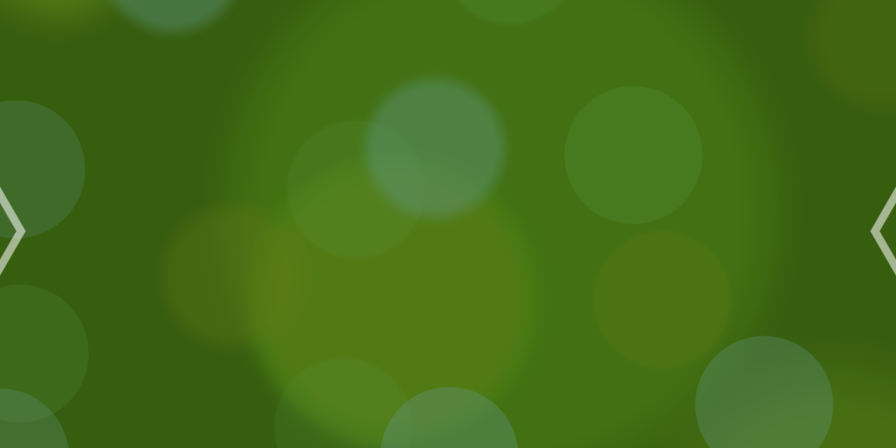
Give the GLSL for this background, as a WebGL 2 fragment shader.

```glsl
#version 300 es
precision highp float;
// Green bokeh backdrop: broad blurred glows under translucent discs of one
// size, with a pale chevron at each side. Every part is a distance function;
// lengths are in canvas heights.

uniform vec2 u_resolution;
out vec4 fragColor;

// Colours
const vec3 FOREST = vec3(0.215, 0.365, 0.058);
const vec3 MEADOW = vec3(0.260, 0.440, 0.070);
const vec3 LIME   = vec3(0.265, 0.480, 0.070);
const vec3 MOSS   = vec3(0.322, 0.478, 0.080);
const vec3 MIST   = vec3(0.370, 0.590, 0.510);
const vec3 LEAF   = vec3(0.340, 0.590, 0.270);
const vec3 OLIVE  = vec3(0.400, 0.480, 0.090);
const vec3 WHITE  = vec3(1.0);

// Sizes
const float DISC_RADIUS = 0.154;
const vec2  CHEVRON_NORMAL = vec2(0.866, 0.5);
const float CHEVRON_REACH = 0.0573;
const float CHEVRON_WIDTH = 0.018;
const float CHEVRON_HEIGHT = 0.484;
const float CHEVRON_OPACITY = 0.55;

// Discs: centre x, centre y, opacity, edge blur
const vec4 OLIVE_DISCS[3] = vec4[3](
    vec4(0.521, 0.383, 0.33, 0.030),
    vec4(1.477, 0.331, 0.24, 0.008),
    vec4(1.966, 0.917, 0.22, 0.030));
const vec4 LEAF_DISCS[5] = vec4[5](
    vec4(1.138, 1.099, 0.20, 0.008),
    vec4(0.044, 0.211, 0.20, 0.0),
    vec4(0.794, 0.578, 0.18, 0.006),
    vec4(1.414, 0.654, 0.24, 0.0),
    vec4(0.766, 0.047, 0.15, 0.004));
const vec4 MIST_DISCS[6] = vec4[6](
    vec4(0.385, 1.083, 0.42, 0.025),
    vec4(0.036, 0.622, 0.23, 0.0),
    vec4(0.000, -0.021, 0.29, 0.0),
    vec4(0.971, 0.669, 0.44, 0.025),
    vec4(1.706, 0.096, 0.33, 0.0),
    vec4(1.003, -0.018, 0.37, 0.0));

// Full inside the inner radius, fading to nothing at the outer one
float glow(vec2 p, vec2 centre, float inner, float outer) {
    return 1.0 - smoothstep(inner, outer, distance(p, centre));
}

// Opacity of one disc, with an edge at least a pixel wide
float discCover(vec2 p, vec4 disc, float pixel) {
    float blur = max(disc.w, pixel);
    float edge = distance(p, disc.xy) - DISC_RADIUS;
    return disc.z * (1.0 - smoothstep(-blur, blur, edge));
}

// Angled stroke pointing inward from both side edges
float chevronCover(vec2 p, float aspect, float pixel) {
    float inset = min(p.x, aspect - p.x);
    vec2 fromTip = vec2(CHEVRON_REACH - inset, -abs(p.y - CHEVRON_HEIGHT));
    float depth = dot(fromTip, CHEVRON_NORMAL);
    float edge = abs(depth - 0.5 * CHEVRON_WIDTH) - 0.5 * CHEVRON_WIDTH;
    return 1.0 - smoothstep(-pixel, pixel, edge);
}

void main() {
    float pixel = 1.0 / u_resolution.y;
    float aspect = u_resolution.x * pixel;
    vec2 p = gl_FragCoord.xy * pixel;

    // Wide central glow with a slightly warmer rim
    vec2 heart = vec2(1.12, 0.53);
    vec3 color = mix(FOREST, MEADOW, glow(p, heart, 0.50, 0.70));
    float rim = 1.0 - smoothstep(0.0, 0.10, abs(distance(p, heart) - 0.56));
    color = mix(color, MOSS, 0.10 * rim);

    // Corner glows
    color = mix(color, MOSS, 0.60 * glow(p, vec2(1.85, -0.22), 0.28, 0.50));
    color = mix(color, MOSS, 0.95 * glow(p, vec2(0.13, 1.14), 0.10, 0.25));

    // Moss orb fringed with lime
    vec2 orb = vec2(0.88, 0.331);
    color = mix(color, LIME, 0.75 * glow(p, orb, 0.29, 0.355));
    color = mix(color, MOSS, glow(p, orb, 0.255, 0.345));

    // Translucent discs, warm ones lowest
    for (int i = 0; i < OLIVE_DISCS.length(); i++)
        color = mix(color, OLIVE, discCover(p, OLIVE_DISCS[i], pixel));
    for (int i = 0; i < LEAF_DISCS.length(); i++)
        color = mix(color, LEAF, discCover(p, LEAF_DISCS[i], pixel));
    for (int i = 0; i < MIST_DISCS.length(); i++)
        color = mix(color, MIST, discCover(p, MIST_DISCS[i], pixel));

    // Side chevrons
    color = mix(color, WHITE, CHEVRON_OPACITY * chevronCover(p, aspect, pixel));
    fragColor = vec4(color, 1.0);
}
```
